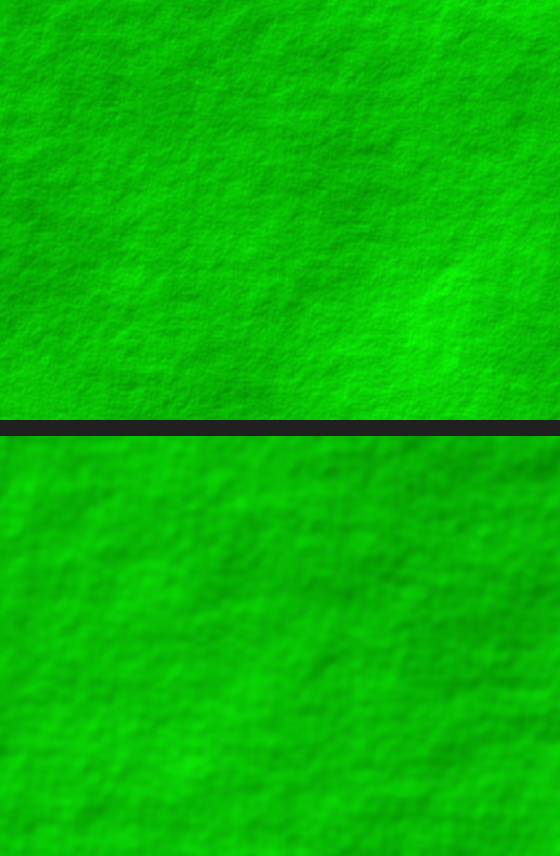
Top: the whole. Bottom: its middle third, enlarged.
Write a Shadertoy shader that draws this texture.

```glsl
// Crumpled green paper: fine side-lit wrinkles under soft, broad shading.
#define DARK_GREEN   vec3(0.02, 0.60, 0.01)
#define LIGHT_GREEN  vec3(0.04, 0.82, 0.02)
#define BASE_TONE    0.59
#define CLOUD_SCALE  2.1
#define CLOUD_DEPTH  0.85
#define HOLLOW_DEPTH 0.34
#define GRAIN_SCALE  12.0
#define GRAIN_GAIN   0.53
#define RELIEF       0.165
#define LIGHT_DIR    vec2(-0.50, 0.866)
#define LIGHT_STEP   0.002

// Random vector with components in -1..1
vec2 hash2(vec2 cell) {
    vec3 h = fract(cell.xyx * vec3(0.1031, 0.1030, 0.0973));
    h += dot(h, h.yzx + 33.33);
    return 2.0 * fract((h.xx + h.yz) * h.zy) - 1.0;
}

// Gradient noise with a quintic fade
float gradientNoise(vec2 p) {
    vec2 cell = floor(p), f = fract(p);
    vec2 fade = f * f * f * (f * (f * 6.0 - 15.0) + 10.0);
    vec2 o = vec2(0.0, 1.0);
    float low  = mix(dot(hash2(cell), f),
                     dot(hash2(cell + o.yx), f - o.yx), fade.x);
    float high = mix(dot(hash2(cell + o.xy), f - o.xy),
                     dot(hash2(cell + o.yy), f - o.yy), fade.x);
    return mix(low, high, fade.y);
}

float fbm(vec2 p, float gain, int octaves) {
    float sum = 0.0, amplitude = 1.0;
    for (int i = 0; i < octaves; i++) {
        sum += amplitude * gradientNoise(p);
        p = 2.0 * p + vec2(17.3, 41.7);
        amplitude *= gain;
    }
    return sum;
}

float paperHeight(vec2 p) {
    return fbm(p * GRAIN_SCALE + 100.0, GRAIN_GAIN, 4) / GRAIN_SCALE;
}

void mainImage(out vec4 fragColor, in vec2 fragCoord) {
    vec2 p = fragCoord / iResolution.y;

    // Broad patches, stretched along the wrinkle direction
    vec2 across = LIGHT_DIR;
    vec2 along = vec2(across.y, -across.x);
    vec2 q = vec2(dot(p, along) * 0.8, dot(p, across));
    float cloud = fbm(q * CLOUD_SCALE + 50.0, 0.5, 4);

    // One wide dim hollow above the centre
    vec2 d = (p - vec2(0.60, 0.64)) / vec2(0.42, 0.28);
    float hollow = exp(-dot(d, d)) - 0.27;

    // Side lighting from the slope of the paper
    vec2 e = LIGHT_DIR * LIGHT_STEP;
    float slope = (paperHeight(p - e) - paperHeight(p + e)) / (2.0 * LIGHT_STEP);

    float tone = BASE_TONE + CLOUD_DEPTH * cloud
               - HOLLOW_DEPTH * hollow + RELIEF * slope;
    vec3 color = mix(DARK_GREEN, LIGHT_GREEN, tone);
    fragColor = vec4(clamp(color, 0.0, 1.0), 1.0);
}
```
